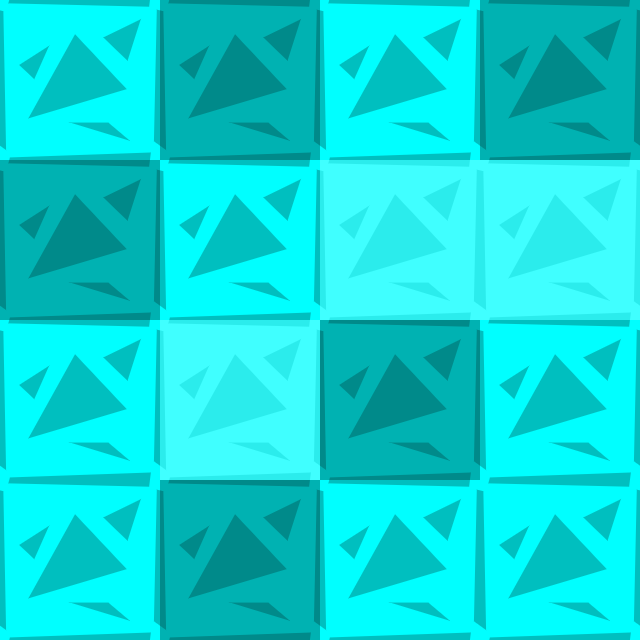
This pattern is drawn by a Shadertoy shader. Its source:

```glsl
#define TILES 4.0
#define BRIGHT_BASE vec3(0.0, 1.0, 1.0)
#define BRIGHT_SHADE vec3(0.0, 0.75, 0.75)
#define DARK_BASE vec3(0.0, 0.70, 0.70)
#define DARK_SHADE vec3(0.0, 0.54, 0.54)
#define PALE_BASE vec3(0.25, 1.0, 1.0)
#define PALE_SHADE vec3(0.17, 0.925, 0.925)

// Tone of each tile, bottom row first: 0 bright, 1 dark, 2 pale
const int TONES[16] = int[16](
    0, 1, 0, 0,
    0, 2, 1, 0,
    1, 0, 2, 2,
    0, 1, 0, 1);

// Signed distance to the line a-b, positive on its left
float edge(vec2 p, vec2 a, vec2 b) {
    vec2 d = normalize(b - a);
    return dot(p - a, vec2(-d.y, d.x));
}

// Convex shapes with clockwise corners, negative inside
float triangle(vec2 p, vec2 a, vec2 b, vec2 c) {
    return max(edge(p, a, b), max(edge(p, b, c), edge(p, c, a)));
}

float quad(vec2 p, vec2 a, vec2 b, vec2 c, vec2 d) {
    return max(max(edge(p, a, b), edge(p, b, c)),
               max(edge(p, c, d), edge(p, d, a)));
}

// Four shards inside the tile
float shards(vec2 p) {
    float d = triangle(p, vec2(0.469, 0.786), vec2(0.792, 0.443), vec2(0.177, 0.260));
    d = min(d, triangle(p, vec2(0.307, 0.714), vec2(0.214, 0.505), vec2(0.120, 0.594)));
    d = min(d, triangle(p, vec2(0.880, 0.880), vec2(0.797, 0.620), vec2(0.646, 0.766)));
    return min(d, triangle(p, vec2(0.438, 0.234), vec2(0.677, 0.234), vec2(0.812, 0.120)));
}

// Tapered bars straddling the tile borders
float seams(vec2 p) {
    vec2 wrapped = p - step(0.5, p);
    float across = quad(vec2(p.x, wrapped.y),
        vec2(0.062, 0.016), vec2(0.943, 0.047), vec2(0.932, -0.042), vec2(0.052, -0.021));
    float upright = quad(vec2(wrapped.x, p.y),
        vec2(-0.020, 0.940), vec2(0.021, 0.930), vec2(0.038, 0.062), vec2(-0.038, 0.117));
    return min(across, upright);
}

void mainImage(out vec4 fragColor, in vec2 fragCoord) {
    vec2 grid = fragCoord / iResolution.y * TILES;
    float pixel = TILES / iResolution.y;
    vec2 p = fract(grid);

    // Tile tone
    ivec2 cell = ivec2(mod(floor(grid), 4.0));
    int tone = TONES[cell.y * 4 + cell.x];
    vec3 base = tone == 0 ? BRIGHT_BASE : tone == 1 ? DARK_BASE : PALE_BASE;
    vec3 shade = tone == 0 ? BRIGHT_SHADE : tone == 1 ? DARK_SHADE : PALE_SHADE;

    // Shaded shapes over the flat tile
    float dist = min(shards(p), seams(p));
    float cover = clamp(0.5 - dist / pixel, 0.0, 1.0);
    fragColor = vec4(mix(base, shade, cover), 1.0);
}
```
